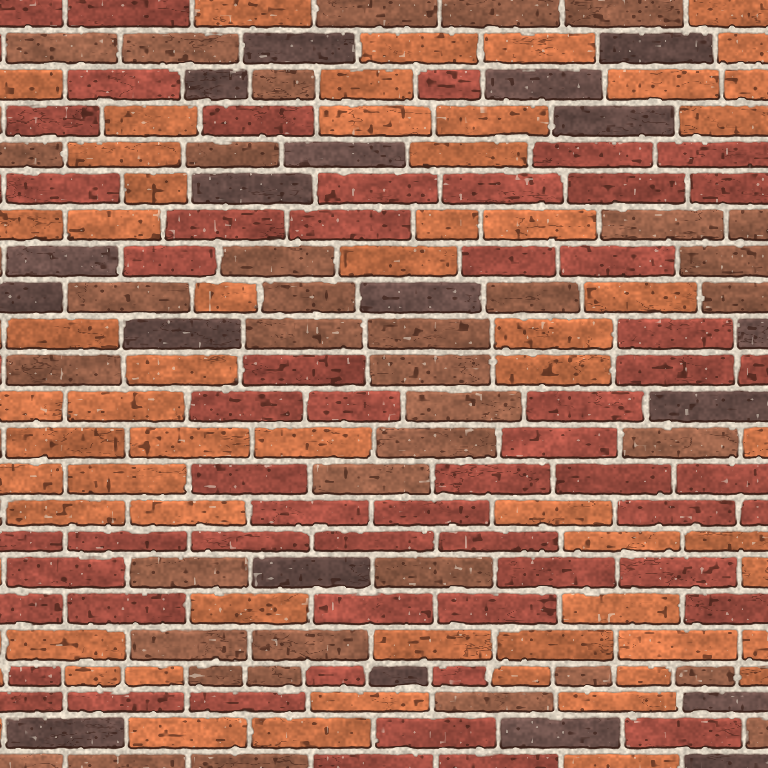
Give the GLSL for this texture, as a Shadertoy shader.

```glsl
// Weathered brick wall in running bond: rows are walked from the top and bricks
// from the left, then each brick is a rounded box with ragged edges, a fired
// tone of its own, pits, cracks and a dark lower rim, set in sandy mortar.

#define ROW_HEIGHT 0.0473
#define ROW_START -0.0082
#define BRICK_PITCH 0.1597
#define JOINT vec2(0.0070, 0.0088)
#define CORNER 0.0035
#define RAGGEDNESS 0.0032
#define GRAIN 0.34
#define MORTAR vec3(0.89, 0.84, 0.77)
#define SHADOW vec3(0.20, 0.10, 0.07)

float hash(vec2 p) {
    vec3 q = fract(p.xyx * 0.1031);
    q += dot(q, q.yzx + 33.33);
    return fract((q.x + q.y) * q.z);
}

float noise(vec2 p) {
    vec2 i = floor(p), f = fract(p);
    f = f * f * (3.0 - 2.0 * f);
    return mix(mix(hash(i), hash(i + vec2(1, 0)), f.x),
               mix(hash(i + vec2(0, 1)), hash(i + vec2(1, 1)), f.x), f.y);
}

float fbm(vec2 p) {
    float sum = 0.0, amp = 0.533;
    for (int i = 0; i < 4; i++) {
        sum += amp * noise(p);
        p = p * 2.03 + 17.3;
        amp *= 0.5;
    }
    return sum;
}

// A few courses are laid with thinner bricks
float rowHeight(int row) {
    if (row == 15 || row == 19 || row == 20) return 0.71 * ROW_HEIGHT;
    if (row == 4 || row == 14) return 0.86 * ROW_HEIGHT;
    return ROW_HEIGHT;
}

// Upper courses mix in cut bricks; lower ones are regular, one is all halves
float brickWidth(int row, int index) {
    float pick = hash(vec2(row, index) + 7.7);
    float jitter = hash(vec2(index, row) + 41.2) - 0.5;
    if (row == 19) return BRICK_PITCH * (0.49 + 0.06 * jitter);
    if (index == 0) return BRICK_PITCH;
    if (row > 11) return BRICK_PITCH * (1.0 + 0.04 * jitter);
    if (pick < 0.07) return BRICK_PITCH * 0.55;
    if (pick < 0.24) return BRICK_PITCH * 0.80;
    return BRICK_PITCH * (0.99 + 0.10 * jitter);
}

// Returns centre and half size of the cell holding p (y runs downward)
vec4 findBrick(vec2 p, out vec2 id) {
    int row = 0, index = 0;
    float top = ROW_START, height = rowHeight(0);
    for (int i = 0; i < 24; i++) {
        if (p.y < top + height) break;
        top += height;
        height = rowHeight(++row);
    }
    // The bond skips its half step after two of the courses
    int phase = row + int(row > 9) + int(row > 19);
    float left = BRICK_PITCH * (phase % 2 == 0 ? -0.5 : -1.0) + 0.005;
    float width = brickWidth(row, 0);
    for (int i = 0; i < 24; i++) {
        if (p.x < left + width) break;
        left += width;
        width = brickWidth(row, ++index);
    }
    id = vec2(row, index);
    vec2 halfSize = 0.5 * vec2(width, height);
    return vec4(vec2(left, top) + halfSize, halfSize);
}

vec3 firedTone(vec2 id) {
    float pick = hash(id + 3.1), shade = 0.92 + 0.16 * hash(id + 19.4);
    vec3 tone = vec3(0.57, 0.37, 0.28);                   // brown
    if (pick < 0.12) tone = vec3(0.40, 0.30, 0.275);      // overburnt
    else if (pick < 0.44) tone = vec3(0.61, 0.30, 0.25);  // red
    else if (pick < 0.71) tone = vec3(0.77, 0.44, 0.28);  // orange
    return tone * shade;
}

void mainImage(out vec4 fragColor, in vec2 fragCoord) {
    float pixel = 1.0 / iResolution.y;
    vec2 p = fragCoord * pixel;
    p.y = 1.0 - p.y;
    vec2 id;
    vec4 cell = findBrick(p, id);
    vec2 q = p - cell.xy, halfSize = cell.zw - 0.5 * JOINT;

    // Rounded box, worn along the outline and chipped here and there
    vec2 e = abs(q) - halfSize + CORNER;
    float d = length(max(e, 0.0)) + min(max(e.x, e.y), 0.0) - CORNER;
    d += RAGGEDNESS * (fbm(p * 75.0) - 0.5);
    d += RAGGEDNESS * 0.9 * smoothstep(0.72, 0.95, noise(p * 85.0 + 5.0));
    float lower = smoothstep(0.35, 0.95, q.y / halfSize.y);
    float upper = smoothstep(0.35, 0.95, -q.y / halfSize.y);

    // Brick face: blotches, grain, pits, pale flecks and horizontal cracks
    vec2 local = p + id * 3.7;
    float grain = noise(p * 270.0);
    vec3 brick = firedTone(id);
    brick *= 0.80 + 0.40 * fbm(local * vec2(24.0, 60.0));
    brick *= 1.0 + GRAIN * (0.6 * grain + 0.4 * noise(p * 130.0) - 0.5);
    float pits = smoothstep(0.80, 0.93, noise(local * vec2(120.0, 165.0)));
    float crack = 1.0 - smoothstep(0.0, 0.025, abs(fbm(local * vec2(22.0, 85.0)) - 0.5));
    crack *= smoothstep(0.58, 0.78, noise(local * vec2(18.0, 45.0) + 9.0));
    brick = mix(brick, SHADOW, 0.60 * pits + 0.45 * crack * (1.0 - pits));
    float flecks = smoothstep(0.90, 0.97, noise(local * 150.0 + 31.0));
    brick = mix(brick, MORTAR, 0.55 * flecks);
    brick *= 1.0 + 0.16 * upper * smoothstep(-0.006, -0.001, d);

    // Sandy mortar, shaded where it meets the bricks
    float sand = 0.6 * noise(p * 240.0 + 60.0) + 0.4 * noise(p * 420.0);
    vec3 mortar = MORTAR * (0.80 + 0.36 * sand);
    float contact = 1.0 - smoothstep(0.0, 0.0026, d);
    mortar = mix(mortar, SHADOW, contact * (0.22 + 0.35 * lower));

    float soft = max(0.7 * pixel, 0.0006);
    vec3 color = mix(brick, mortar, smoothstep(-soft, soft, d));

    // Dark undercut along the lower rim, fainter on the other sides
    float rim = 1.0 - smoothstep(0.0004, 0.0022, abs(d));
    color = mix(color, SHADOW, rim * (0.20 + 0.65 * lower - 0.10 * upper));
    fragColor = vec4(clamp(color, 0.0, 1.0), 1.0);
}
```
